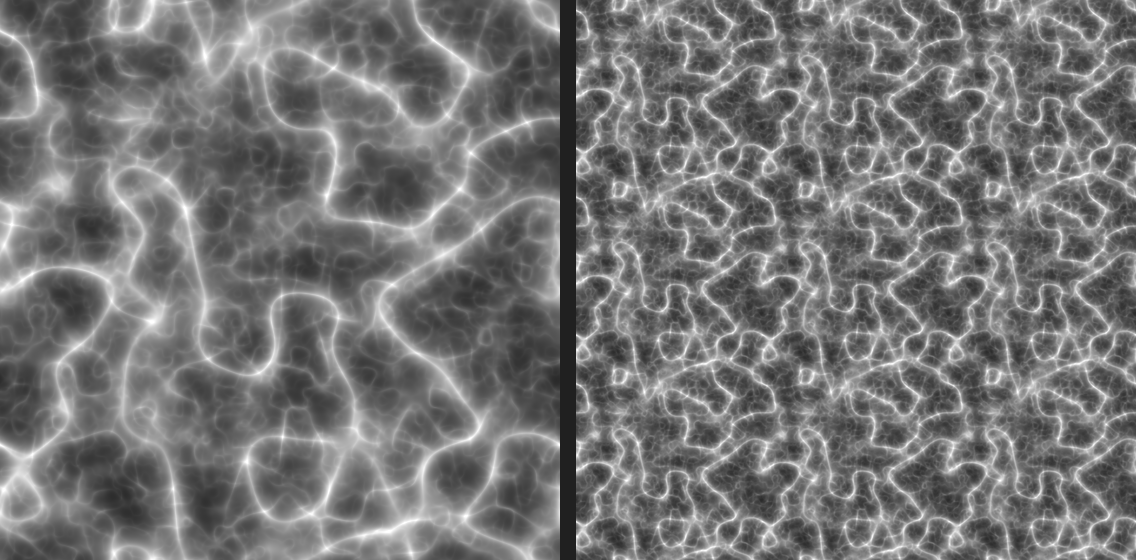
Left, the tile; right, the same tile 3 across and 3 down.
Give the GLSL for this texture, as a Shadertoy shader.

```glsl
// Integer hash: three values in -1..1 per lattice cell and layer
vec3 hash3(vec2 cell, float layer) {
    uvec3 v = uvec3(vec3(cell, layer)) * 1664525u + 1013904223u;
    v.x += v.y * v.z;
    v.y += v.z * v.x;
    v.z += v.x * v.y;
    v ^= v >> 16u;
    v.x += v.y * v.z;
    v.y += v.z * v.x;
    v.z += v.x * v.y;
    return vec3(v >> 8u) / 8388608.0 - 1.0;
}

// One lattice corner: a random slope plus a random height
float corner(vec2 cell, vec2 offset, vec2 local, float period, float layer) {
    vec3 slope = hash3(mod(cell + offset, period), layer);
    return dot(slope, vec3(local - offset, 0.5));
}

// Gradient noise that wraps after a whole number of cells
float tiledNoise(vec2 p, float period, float layer) {
    vec2 cell = floor(p);
    vec2 f = p - cell;
    vec2 fade = f * f * f * (f * (f * 6.0 - 15.0) + 10.0);
    float bottom = mix(corner(cell, vec2(0, 0), f, period, layer),
                       corner(cell, vec2(1, 0), f, period, layer), fade.x);
    float top = mix(corner(cell, vec2(0, 1), f, period, layer),
                    corner(cell, vec2(1, 1), f, period, layer), fade.x);
    return mix(bottom, top, fade.y);
}

// Bright filament on the zero line of the noise: a wide glow and a thin core
float filament(vec2 uv, float period, float layer) {
    float n = tiledNoise(uv * period + layer * 0.37, period, layer);
    float dist = length(vec2(n, 0.001 * period));
    return 0.75 * exp(-3.0 * dist) + 0.25 * exp(-175.0 / period * dist);
}

void mainImage(out vec4 fragColor, in vec2 fragCoord) {
    vec2 uv = fragCoord / iResolution.xy;

    // Finer filaments fade out inside the dark hollows of the coarser ones
    float light = 0.0;
    float amplitude = 1.0;
    float weight = 1.0;
    float period = 7.0;
    for (int i = 0; i < 4; i++) {
        float ridge = filament(uv, period, float(i) + 3.0);
        light += amplitude * weight * ridge;
        weight = 0.4 + 0.8 * ridge;
        amplitude *= 0.5;
        period *= 2.0;
    }

    float grey = clamp(0.06 + 0.55 * light, 0.0, 1.0);
    fragColor = vec4(vec3(grey), 1.0);
}
```
